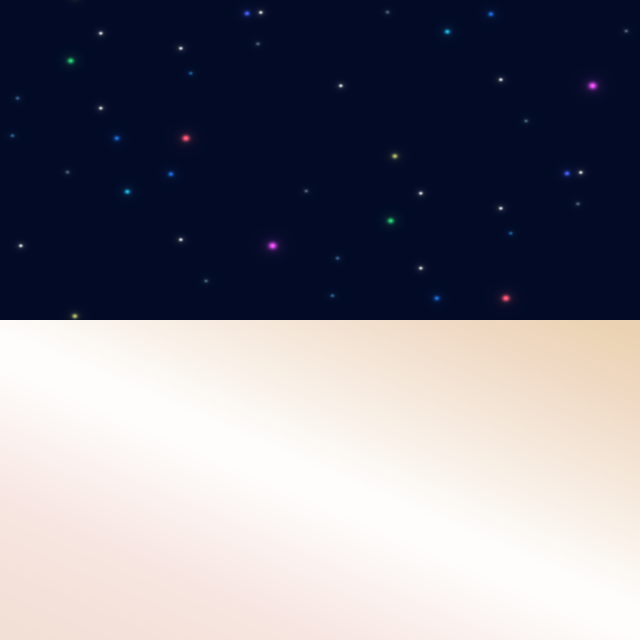
This background is drawn by a three.js fragment shader. Its source:

```glsl
varying vec2 vUv;

const float HORIZON = 0.5;
const float EDGE = 0.0007;
const float TILE = 0.5;
const float COLUMN_DROP = 0.5;

const vec3 NIGHT = vec3(0.009, 0.041, 0.149);
const vec3 MAGENTA = vec3(0.90, 0.27, 0.95);
const vec3 RED = vec3(1.0, 0.32, 0.37);
const vec3 GREEN = vec3(0.15, 0.78, 0.34);
const vec3 INDIGO = vec3(0.24, 0.32, 0.88);
const vec3 YELLOW = vec3(0.66, 0.68, 0.30);
const vec3 AZURE = vec3(0.10, 0.38, 0.80);
const vec3 CYAN = vec3(0.10, 0.66, 0.84);
const vec3 PEARL = vec3(0.78, 0.78, 0.76);
const vec3 ASH = vec3(0.28, 0.33, 0.33);
const vec3 DUSK_BLUE = vec3(0.10, 0.32, 0.50);

const vec3 CREAM = vec3(0.92, 0.825, 0.70);
const vec3 PEACH = vec3(0.94, 0.855, 0.775);
const vec3 IVORY = vec3(0.996, 0.992, 0.985);
const vec3 PINK = vec3(0.97, 0.90, 0.885);
const vec3 CLAY = vec3(0.95, 0.875, 0.835);
const float SLOPE = 0.43;

const float VIVID_SIZE = 0.0044;
const float BLUE_SIZE = 0.0036;
const float PEARL_SIZE = 0.0027;
const float HALO_SCALE = 2.8;
const float HALO_GAIN = 0.12;

// Scatter sequence: each step turns by a constant bend, wrapped to the tile
vec2 scatter(float i, vec2 start, vec2 stride, vec2 bend) {
  return fract(start + i * stride + 0.5 * i * (i - 1.0) * bend);
}

// Soft core with a wide, faint halo
float star(vec2 p, vec2 center, float size) {
  vec2 d = p - center;
  d.y = fract(d.y + 0.5) - 0.5;
  d *= TILE / size * vec2(0.92, 1.08);
  float r2 = dot(d, d);
  return exp(-r2) + HALO_GAIN * exp(-r2 / (HALO_SCALE * HALO_SCALE));
}

vec3 vividColor(float i) {
  if (i < 0.5) return MAGENTA;
  if (i < 1.5) return RED;
  if (i < 2.5) return GREEN;
  return i < 3.5 ? INDIGO : YELLOW;
}

vec3 blueColor(float i) {
  if (i < 1.5) return AZURE;
  return i < 2.5 ? CYAN : ASH;
}

// Half-drop tile of stars
vec3 nightSky(vec2 uv) {
  vec2 p = vec2(uv.x, 1.0 - uv.y) / TILE;
  p.y -= COLUMN_DROP * floor(p.x);
  p.x = fract(p.x);
  vec3 light = vec3(0.0);

  for (int n = 0; n < 5; n++) {
    float i = float(n);
    vec2 vivid = scatter(i, vec2(0.852, 0.768), vec2(-0.271, -0.336), vec2(-0.089, 0.094));
    vec2 blue = scatter(i, vec2(0.365, 0.432), vec2(0.169, 0.112), vec2(-0.305, -0.057));
    vec2 faint = scatter(i, vec2(0.596, 0.229), vec2(-0.557, 0.195), vec2(0.573, -0.312));
    float vividSize = VIVID_SIZE * mix(1.25, 0.85, min(i / 3.0, 1.0));
    float blueSize = i < 2.5 ? BLUE_SIZE : PEARL_SIZE;
    light += vividColor(i) * star(p, vivid, vividSize);
    light += blueColor(i) * star(p, blue, blueSize);
    light += mix(DUSK_BLUE, ASH, i / 4.0) * star(p, faint, PEARL_SIZE);
  }
  for (int n = 0; n < 6; n++) {
    vec2 center = scatter(float(n), vec2(0.315, 0.104), vec2(0.25, 0.047), vec2(0.0, -0.159));
    light += PEARL * star(p, center, PEARL_SIZE);
  }
  return NIGHT + light * (1.0 - NIGHT);
}

float ramp(float a, float b, float x) {
  return clamp((x - a) / (b - a), 0.0, 1.0);
}

// Slanted pastel gradient
vec3 pastel(vec2 uv) {
  float d = HORIZON - uv.y - SLOPE * uv.x;
  vec3 color = mix(CREAM, PEACH, ramp(-0.40, -0.29, d));
  color = mix(color, IVORY, ramp(-0.29, 0.02, d));
  color = mix(color, PINK, ramp(0.07, 0.28, d));
  return mix(color, CLAY, ramp(0.28, 0.47, d));
}

void main() {
  float sky = smoothstep(HORIZON - EDGE, HORIZON + EDGE, vUv.y);
  gl_FragColor = vec4(mix(pastel(vUv), nightSky(vUv), sky), 1.0);
}
```
